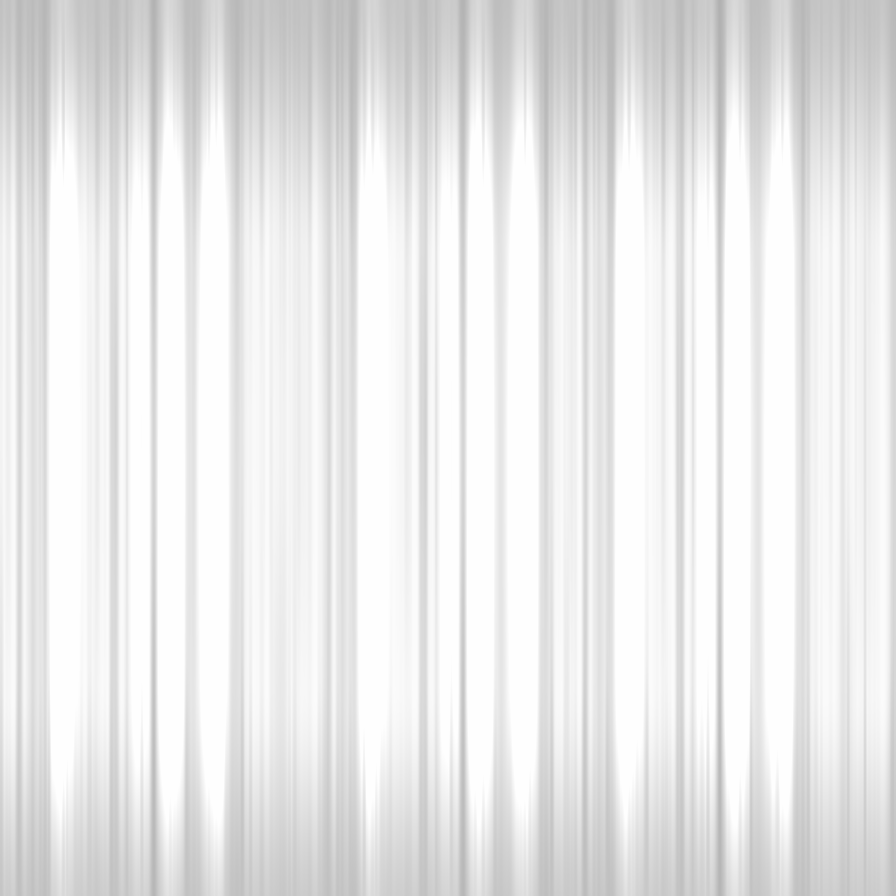
Write a WebGL 1 fragment shader that draws this background.

```glsl
precision highp float;
// Pale satin curtain: repeated sets of vertical folds, wide and narrow in turn, with grey ends.
uniform vec2 u_resolution;

// Layout, in fractions of the canvas
const float FOLD_WIDTH = 0.2865;   // width of one narrow repeat
const float FOLD_START = 0.0586;   // left edge of the first full repeat
const float GAP_START = 0.215;     // where every other repeat is stretched
const float GAP_WIDTH = 0.0911;
const float GAP_EXTRA = 0.0586;    // width added by the stretch

// Folds, in fractions of one repeat
const vec4 LIGHT_POS = vec4(0.043, 0.340, 0.459, 0.634);
const vec4 LIGHT_HALF = vec4(0.084, 0.066, 0.082, 0.090);
const vec4 LIGHT_GAIN = vec4(0.20, 0.07, 0.20, 0.20);
const vec4 CREASE_POS = vec4(0.240, 0.397, 0.545, 0.873);
const vec4 CREASE_HALF = vec4(0.034, 0.028, 0.044, 0.024);
const vec4 CREASE_GAIN = vec4(0.08, 0.17, 0.08, 0.12);
const vec4 SHADE_POS = vec4(0.706, 0.735, 0.930, 0.973);
const vec4 SHADE_HALF = vec4(0.034, 0.034, 0.060, 0.028);
const vec4 SHADE_GAIN = vec4(0.11, 0.06, 0.08, 0.08);

// Tones and threads
const float CLOTH_TONE = 0.985;
const float TOP_TONE = 0.780;
const float BOTTOM_TONE = 0.800;
const float END_CONTRAST = 0.36;
const float RAGGED = 0.05;         // how far threads shift the grey ends
const float FOLD_THREADS = 25.0;   // threads per repeat
const float THIN_THREADS = 47.0;
const float FINE_THREADS = 150.0;  // threads across the canvas
const float FOLD_THREAD_GAIN = 0.08;
const float THIN_THREAD_GAIN = 0.05;
const float FINE_THREAD_GAIN = 0.04;

float hash(float n) {
  return fract(sin(n * 12.9898 + 4.137) * 437.585);
}

// Four soft vertical bands that wrap around the repeat
vec4 bands(float u, vec4 pos, vec4 halfWidth) {
  vec4 d = abs(fract(u - pos + 0.5) - 0.5);
  return 1.0 - smoothstep(vec4(0.0), halfWidth, d);
}

// One-dimensional cellular noise whose threads fade along their length
float threads(float x, float y, float count, float seed) {
  float cell = floor(x * count);
  float ink = 0.0;
  for (int i = -1; i <= 1; i++) {
    float id = cell + float(i);
    float key = mod(id, count) + seed;
    float d = abs(x * count - id - hash(key));
    float reach = mix(0.35, 0.75, hash(key + 31.7));
    float phase = 6.2832 * hash(key + 57.3);
    float fade = 0.60 + 0.30 * sin(5.0 * y + phase) + 0.1 * sin(13.0 * y - phase);
    float strength = hash(key + 83.1) * fade;
    ink = max(ink, strength * (1.0 - smoothstep(0.05, reach, d)));
  }
  return ink;
}

void main() {
  vec2 p = gl_FragCoord.xy / u_resolution;

  // Fold coordinate: a wide repeat and a narrow one alternate
  float s = mod(p.x - FOLD_START, 2.0 * FOLD_WIDTH + GAP_EXTRA);
  float gap = clamp((s - GAP_START) / GAP_WIDTH, 0.0, 1.0);
  float stretched = 4.0 * gap * (1.0 - gap);
  float u = fract((s - GAP_EXTRA * gap) / FOLD_WIDTH);

  // Highlights swell towards mid height
  float swell = 0.72 + 0.3 * sin(3.1416 * p.y);
  vec4 lights = bands(u, LIGHT_POS, LIGHT_HALF * swell);
  float shine = dot(lights, LIGHT_GAIN);

  // Creases and broad shadows, their widths drifting slowly with height
  vec4 drift = 1.0 + 0.15 * sin(5.0 * p.y + 40.0 * CREASE_POS);
  float shadow = dot(bands(u, CREASE_POS, CREASE_HALF * drift), CREASE_GAIN);
  shadow += dot(bands(u, SHADE_POS, SHADE_HALF * drift), SHADE_GAIN);

  // Threads shared by every repeat, then finer ones that vary across
  float thin = threads(u, p.y, THIN_THREADS, 120.0);
  float fine = threads(p.x, p.y, FINE_THREADS, 200.0);
  float grain = FOLD_THREAD_GAIN * threads(u, p.y, FOLD_THREADS, 3.0);
  grain += THIN_THREAD_GAIN * thin + FINE_THREAD_GAIN * fine * (1.0 + 1.5 * stretched);
  float cloth = CLOTH_TONE + shine - shadow - grain;

  // Grey ends, ragged by the threads, with the highlights tapering into them
  float rag = RAGGED * (thin + fine - 0.4);
  float glow = smoothstep(-0.03, 0.25, p.y - rag) * smoothstep(0.0, 0.3, 1.0 - p.y - rag);
  float endTone = mix(BOTTOM_TONE, TOP_TONE, smoothstep(0.3, 0.7, p.y));
  endTone += END_CONTRAST * (cloth - CLOTH_TONE);
  float tone = min(mix(endTone, cloth, glow), 0.996);

  gl_FragColor = vec4(vec3(tone), 1.0);
}
```
